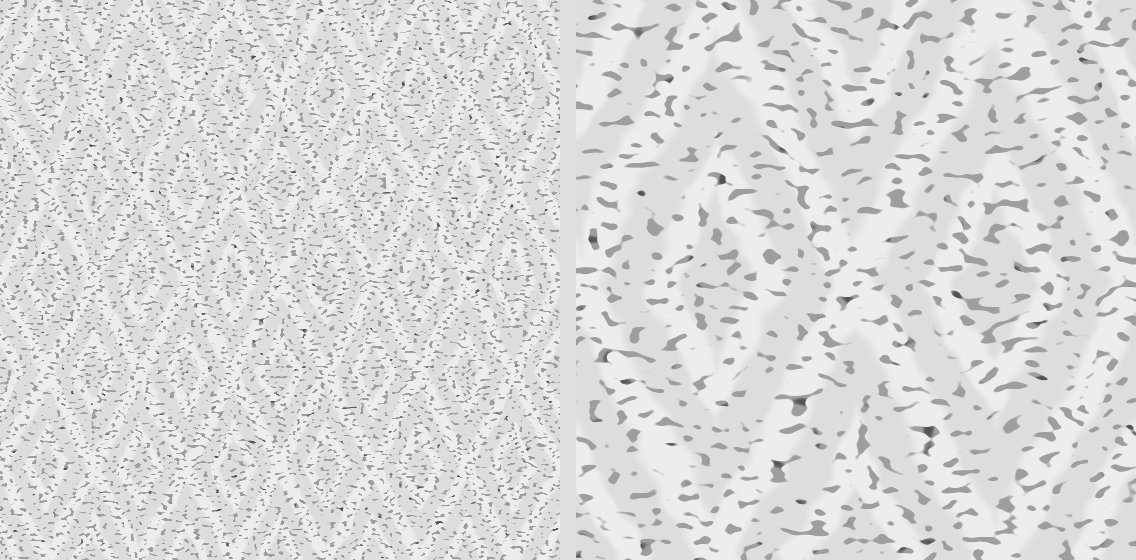
Left, the full canvas; right, a detail of the centre.
A Shadertoy shader for this pattern:

```glsl
// Pale woven fabric: nested diamonds, six across and three down, under fine grey flecks.

float hash(vec2 p) {
    vec3 q = fract(p.xyx * vec3(0.1031, 0.1030, 0.0973));
    q += dot(q, q.yzx + 33.33);
    return fract((q.x + q.y) * q.z);
}

float gradientDot(vec2 cell, vec2 offset) {
    float angle = 6.2832 * hash(cell);
    return dot(vec2(cos(angle), sin(angle)), offset);
}

float gradientNoise(vec2 p) {
    vec2 i = floor(p), f = fract(p);
    vec2 u = f * f * f * (f * (f * 6.0 - 15.0) + 10.0);
    vec2 e = vec2(1.0, 0.0);
    return mix(mix(gradientDot(i, f), gradientDot(i + e.xy, f - e.xy), u.x),
               mix(gradientDot(i + e.yx, f - e.yx), gradientDot(i + 1.0, f - 1.0), u.x), u.y);
}

// 0 at the centre of each diamond, 0.5 on the lattice between them
float diamondDistance(vec2 p) {
    vec2 q = abs(fract(p) - 0.5);
    float d = q.x + q.y;
    return min(d, 1.0 - d);
}

void mainImage(out vec4 fragColor, in vec2 fragCoord) {
    vec2 uv = fragCoord / iResolution.xy;

    // Slightly uneven weave, different in every repeat
    vec2 wobble = vec2(gradientNoise(uv * 17.0), gradientNoise(uv * 17.0 + 71.0));
    float d = diamondDistance(uv * vec2(6.0, 3.0) + 0.04 * wobble);
    d += 0.035 * gradientNoise(uv * vec2(60.0, 75.0) + 19.0);

    // Light lattice and light inner ring on a grey ground
    float lattice = 1.0 - smoothstep(0.05, 0.10, 0.5 - d);
    float ring = 1.0 - smoothstep(0.035, 0.075, abs(d - 0.2));
    float tone = mix(0.868, 0.928, max(lattice, ring));

    // Short horizontal flecks, sparser in the middle of the wide grey band
    float sparse = 1.0 - smoothstep(0.02, 0.08, abs(d - 0.345));
    float grain = gradientNoise(uv * vec2(104.0, 176.0) + 1.5 * wobble + 40.0);
    float threshold = 0.17 + 0.08 * sparse;
    float fleck = smoothstep(threshold, threshold + 0.13, grain);

    // A few flecks are much darker than the rest
    float dark = smoothstep(0.32, 0.5, gradientNoise(uv * vec2(58.0, 83.0) + 130.0));
    tone = mix(tone, mix(0.62, 0.32, dark), fleck);

    fragColor = vec4(vec3(tone), 1.0);
}
```
